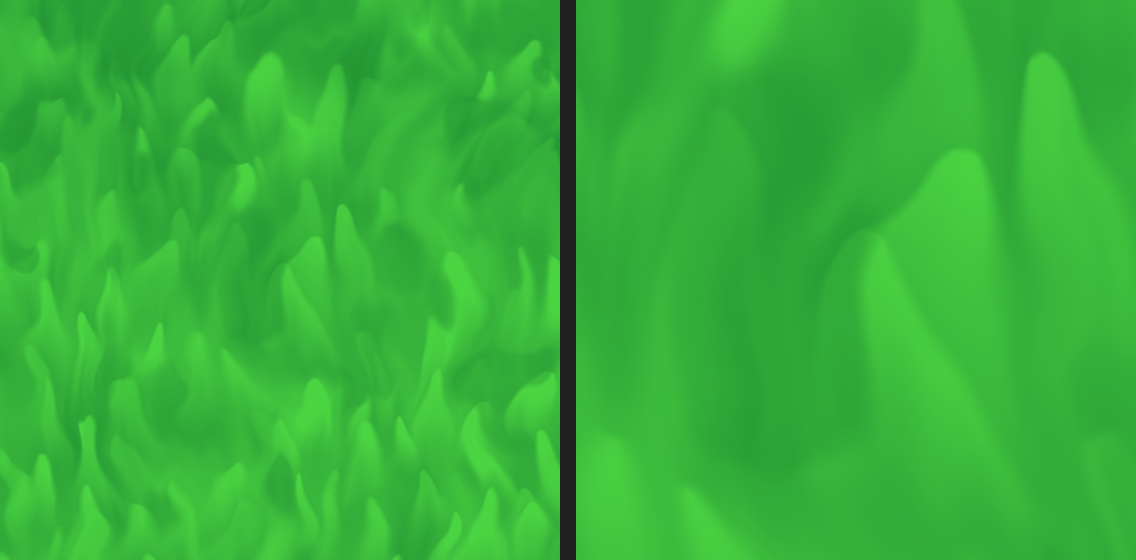
Left, the full canvas; right, a detail of the centre.
Give the GLSL for this texture, as a three.js fragment shader.

```glsl
// Soft painted grass: overlapping, flame-shaped green tufts with bright tips.
varying vec2 vUv;

const vec3 SHADE_GREEN = vec3(0.145, 0.595, 0.205);
const vec3 LIGHT_GREEN = vec3(0.295, 0.830, 0.258);
const int ROWS = 16;
const float ROW_STEP = 0.085;
const float COLUMN_STEP = 0.125;
const float MEAN_TONE = 0.50;
const float CONTRAST = 1.5;

float hash(vec2 p) {
  return fract(sin(dot(p, vec2(127.1, 311.7))) * 43758.5453);
}

float noise(vec2 p) {
  vec2 cell = floor(p);
  vec2 f = fract(p);
  f = f * f * (3.0 - 2.0 * f);
  float low = mix(hash(cell), hash(cell + vec2(1.0, 0.0)), f.x);
  float high = mix(hash(cell + vec2(0.0, 1.0)), hash(cell + vec2(1.0, 1.0)), f.x);
  return mix(low, high, f.y);
}

// Bends straight tufts into wavy strokes and splits their tops into fingers.
vec2 brushWarp(vec2 p) {
  vec2 broad = vec2(noise(p * 5.0 + 3.7), noise(p * 5.0 + 19.3)) - 0.5;
  vec2 small = vec2(noise(p * 16.0 + 41.0), noise(p * 16.0 + 67.0)) - 0.5;
  float fingers = noise(p * vec2(42.0, 9.0) + 83.0) - 0.5;
  return p + broad * vec2(0.11, 0.06) + small * vec2(0.035, 0.04) + vec2(0.0, 0.035 * fingers);
}

// Returns the tone and opacity of one tuft; it hangs down from its tip.
vec2 tuft(vec2 p, vec2 tip, vec2 id) {
  float size = hash(id + 11.3);
  float height = mix(0.16, 0.29, hash(id + 23.9));
  float halfWidth = mix(0.022, 0.060, size);
  float lean = (hash(id + 37.1) - 0.5) * 0.10;

  float down = (tip.y - p.y) / height;
  float s = clamp(down, 0.0, 1.0);
  float axis = tip.x + lean * s * (1.4 - 0.5 * s);
  float edge = abs(p.x - axis) - halfWidth * pow(s, 0.60) * 1.3;
  float softness = mix(0.003, 0.009, hash(id + 51.7)) + 0.016 * s;

  float shape = 1.0 - smoothstep(-softness, softness, edge);
  float fade = smoothstep(0.0, 0.04, down) * (1.0 - smoothstep(0.6, 1.0, down));
  float strength = mix(0.60, 1.0, hash(id + 73.3));
  float tipTone = mix(0.48, 0.86, hash(id + 89.9));
  float tone = mix(tipTone, 0.08, smoothstep(0.05, 0.95, s));
  return vec2(tone, shape * fade * strength);
}

// Paints rows from the back (top) to the front (bottom).
float grassTone(vec2 p) {
  float tone = 0.10 + 0.45 * noise(p * vec2(11.0, 5.0) + 7.0);
  for (int row = 0; row < ROWS; row++) {
    float r = float(row);
    float shift = hash(vec2(r, 5.0));
    float column = floor(p.x / COLUMN_STEP - shift);
    for (int k = -1; k <= 1; k++) {
      vec2 id = vec2(column + float(k), r);
      float x = (id.x + shift + 0.5 + (hash(id) - 0.5) * 0.8) * COLUMN_STEP;
      float y = 1.25 - (r + (hash(id + 101.0) - 0.5) * 1.3) * ROW_STEP;
      vec2 layer = tuft(p, vec2(x, y), id);
      tone = mix(tone, layer.x, layer.y);
    }
  }
  return tone;
}

void main() {
  vec2 p = brushWarp(vUv);
  float tone = grassTone(p);

  // Shaded hollows between the tufts.
  float hollow = smoothstep(0.66, 0.82, noise(p * vec2(15.0, 9.0) + 57.0));
  tone = mix(tone, 0.10, hollow * 0.6);

  // Faint vertical bristle marks and broad patches of light.
  tone += (noise(p * vec2(75.0, 9.0)) - 0.5) * 0.07;
  tone += (noise(p * vec2(28.0, 8.0) + 13.0) - 0.5) * 0.13;
  tone += (noise(vUv * 4.0 + 29.0) - 0.5) * 0.18;
  tone += (0.5 - vUv.y) * 0.16;

  tone = MEAN_TONE + (tone - 0.36) * CONTRAST;
  vec3 color = mix(SHADE_GREEN, LIGHT_GREEN, clamp(tone, 0.0, 1.0));
  gl_FragColor = vec4(color, 1.0);
}
```
